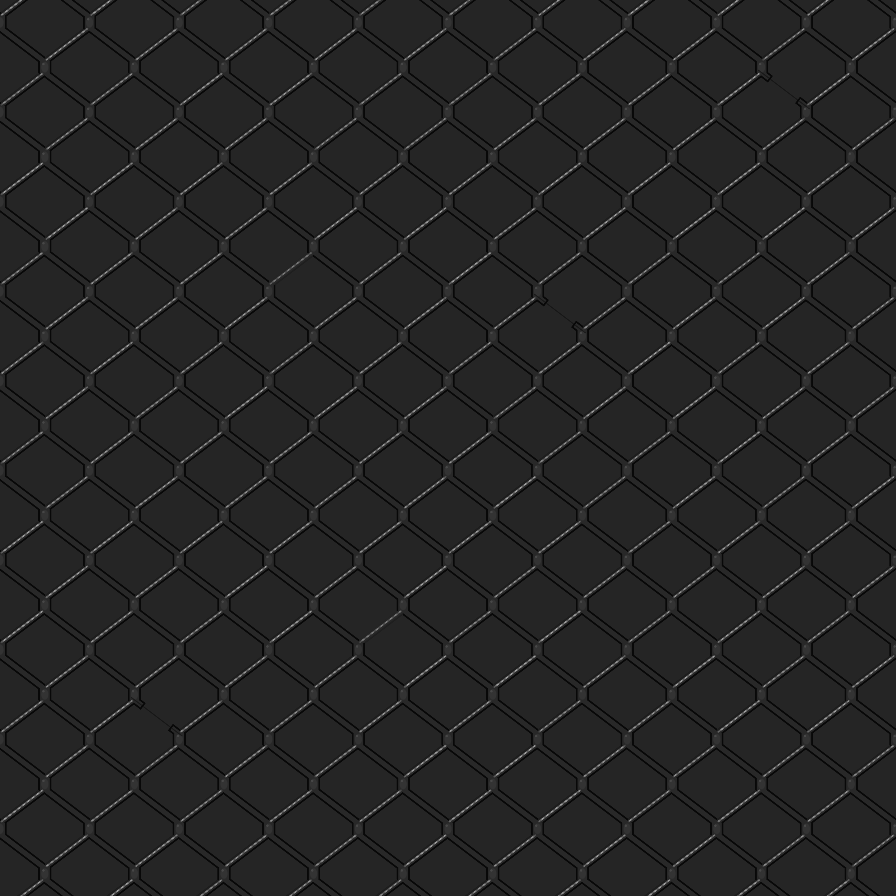
This pattern is drawn by a WebGL 2 fragment shader. Its source:

```glsl
#version 300 es
precision highp float;
// Dark chain-link mesh: diagonal wires joined by short upright knots.
// Wires and knots are distance fields on a diamond lattice; their union gets a
// crisp dark outline, rising wires get a dashed glint, and a few wires are worn.

uniform vec2 u_resolution;
out vec4 fragColor;

const float CELLS = 10.0;             // repeats across and down
const float EDGE_SOFTNESS = 0.35;     // in output samples
const float KNOT_RISE = 0.06;         // half height of the upright link
const vec2 KNOT_SIZE = vec2(0.064, 0.080);
const vec2 KNOT_CORE = vec2(0.042, 0.062);
const float RISING_RADIUS = 0.030;
const float FALLING_RADIUS = 0.037;
const float OUTLINE_HALF_WIDTH = 0.0095;
const float GLINT_HALF_WIDTH = 0.009;
const float GLINT_OFFSET = 0.007;
const float DASH_LENGTH = 0.065;
const float UPPER_OUTLINE = 0.3;      // outline strength on the lit side
const float BREAK_HALF_LENGTH = 0.20; // gap in a worn falling wire
const int WORN_RISING = 2;
const int WORN_FALLING = 3;

const vec2 KNOT_ORIGIN = vec2(0.50, 0.25);
const vec2 RISING_ORIGIN = vec2(0.25, 0.0);
const vec2 FALLING_ORIGIN = vec2(0.25, 0.5);

const vec3 BACKGROUND = vec3(0.147);
const vec3 WIRE = vec3(0.155);
const vec3 KNOT = vec3(0.200);
const vec3 FLECK = vec3(0.330);
const vec3 OUTLINE = vec3(0.030);
const vec3 GLINT = vec3(0.640);

float hash(vec2 cell) {
    vec3 v = fract(vec3(cell.xyx) * 0.1031 + 0.17);
    v += dot(v, v.yzx + 33.33);
    return fract((v.x + v.y) * v.z);
}

// Center of the diamond cell that holds p.
vec2 latticeCenter(vec2 p, vec2 origin) {
    vec2 q = p - origin;
    vec2 k = floor(vec2(q.x + q.y, q.x - q.y) + 0.5);
    return origin + 0.5 * vec2(k.x + k.y, k.x - k.y);
}

// Coordinates along and across a wire.
vec2 wireCoords(vec2 q, vec2 along) {
    return vec2(dot(q, along), dot(q, vec2(-along.y, along.x)));
}

float wireDistance(vec2 w, float halfLength, float radius) {
    return length(vec2(max(abs(w.x) - halfLength, 0.0), w.y)) - radius;
}

float boxDistance(vec2 q, vec2 size) {
    vec2 e = abs(q) - size;
    return length(max(e, 0.0)) + min(max(e.x, e.y), 0.0);
}

float stroke(float d, float halfWidth, float aa) {
    return 1.0 - smoothstep(halfWidth - aa, halfWidth + aa, abs(d));
}

// One if two centers coincide on the wrapped canvas.
float sameCell(vec2 a, vec2 b) {
    return 1.0 - step(0.1, length(mod(a - b + 0.5, CELLS) - 0.5));
}

void main() {
    vec2 p = gl_FragCoord.xy / u_resolution * CELLS;
    float aa = EDGE_SOFTNESS * CELLS / min(u_resolution.x, u_resolution.y);

    // Lattice cells and wire coordinates
    vec2 span = vec2(0.25, 0.25 - KNOT_RISE);
    float halfLength = length(span);
    vec2 along = span / halfLength;
    vec2 risingCenter = latticeCenter(p, RISING_ORIGIN);
    vec2 fallingCenter = latticeCenter(p, FALLING_ORIGIN);
    vec2 knot = p - latticeCenter(p, KNOT_ORIGIN);
    vec2 rising = wireCoords(p - risingCenter, along);
    vec2 falling = wireCoords(p - fallingCenter, along * vec2(1.0, -1.0));

    // Worn wires, spread along the mesh
    float risingWear = 0.0;
    float fallingWear = 0.0;
    for (int i = 0; i < WORN_RISING; i++)
        risingWear += sameCell(risingCenter, vec2(3.25, 7.0) + float(i) * vec2(1.0, -4.0));
    for (int i = 0; i < WORN_FALLING; i++)
        fallingWear += sameCell(fallingCenter, vec2(8.75, 9.0) - float(i) * (1.5 + float(i)));

    // Mesh distance, with worn falling wires broken in the middle
    float risingD = wireDistance(rising, halfLength, RISING_RADIUS);
    float fallingD = wireDistance(falling, halfLength, FALLING_RADIUS);
    if (fallingWear > 0.5) fallingD = max(fallingD, BREAK_HALF_LENGTH - abs(falling.x));
    float meshD = min(min(risingD, fallingD), boxDistance(knot, KNOT_SIZE));

    // Outline is weaker on the lit side and on worn wires
    float litSide = mix(1.0, UPPER_OUTLINE, step(0.0, rising.y)) * (1.0 - 0.75 * risingWear);
    float ink = risingD < min(fallingD, boxDistance(knot, KNOT_SIZE)) ? litSide : 1.0;
    float crease = stroke(falling.y, 0.006, aa) * fallingWear * step(fallingD, 0.2) * 0.5;

    // Dashed glint on rising wires
    float tone = hash(mod(risingCenter, CELLS) * 4.0);
    float dash = 0.70 + 0.30 * sin(6.28318 * (rising.x / DASH_LENGTH + tone));
    float ends = 1.0 - smoothstep(halfLength - 0.04, halfLength - 0.01, abs(rising.x));
    float glint = stroke(rising.y - GLINT_OFFSET, GLINT_HALF_WIDTH, aa) * ends * dash;
    glint *= (0.8 + 0.2 * tone) * (1.0 - 0.3 * risingWear);

    // Layers
    vec3 color = mix(BACKGROUND, WIRE, 1.0 - smoothstep(-aa, aa, meshD));
    color = mix(color, KNOT, 1.0 - smoothstep(0.8, 1.1, length(knot / KNOT_CORE)));
    color = mix(color, FLECK, 0.6 * stroke(length(knot - vec2(-0.015, 0.035)), 0.013, aa));
    color = mix(color, OUTLINE, max(stroke(meshD, OUTLINE_HALF_WIDTH, aa) * ink, crease));
    fragColor = vec4(mix(color, GLINT, glint), 1.0);
}
```
